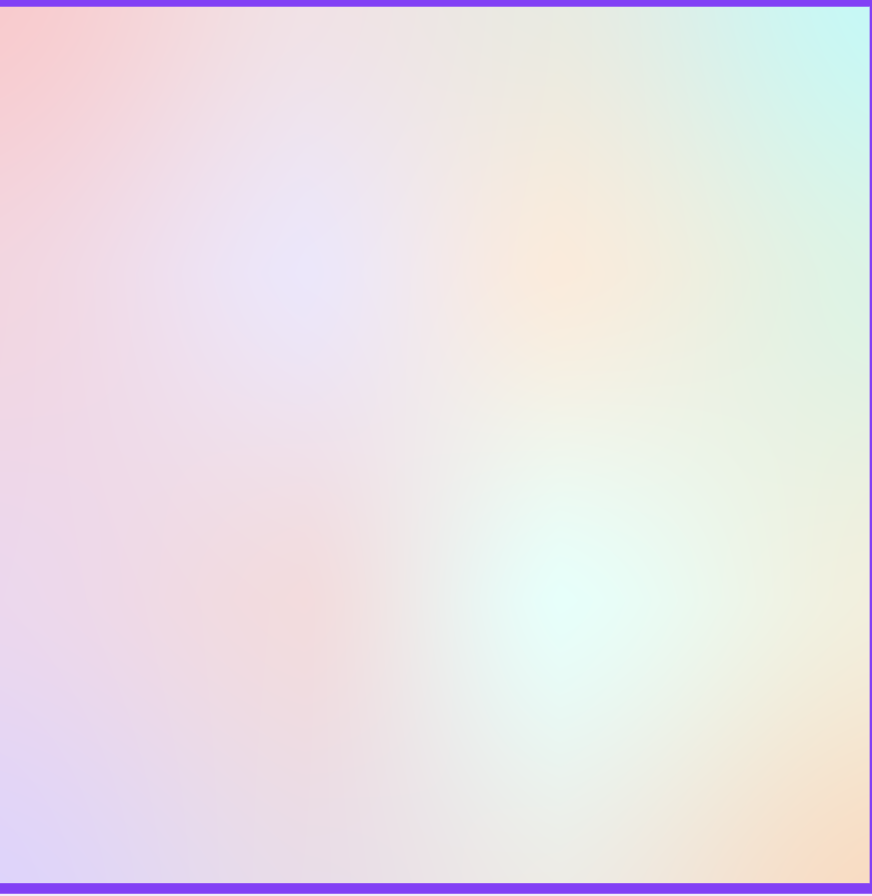
Write a Shadertoy shader that draws this background.

```glsl
// Pastel mesh gradient with soft glows, framed by thin violet bands.

const vec3 VIOLET = vec3(0.51, 0.25, 0.96);
const vec3 PAPER = vec3(0.95, 0.93, 0.98);

// Eased fraction between two mesh lines, partway from linear to smooth.
float ease(float a, float b, float x) {
    float t = clamp((x - a) / (b - a), 0.0, 1.0);
    return mix(t, t * t * (3.0 - 2.0 * t), 0.55);
}

// Blend four colours across mesh lines at 0, lines.x, lines.y and 1.
vec3 blend4(vec3 a, vec3 b, vec3 c, vec3 d, vec2 lines, float x) {
    vec3 col = mix(a, b, ease(0.0, lines.x, x));
    col = mix(col, c, ease(lines.x, lines.y, x));
    return mix(col, d, ease(lines.y, 1.0, x));
}

// Antialiased coverage of the interval from lo to hi.
float band(float lo, float hi, float x, float pixel) {
    return clamp((x - lo) / pixel + 0.5, 0.0, 1.0)
         * clamp((hi - x) / pixel + 0.5, 0.0, 1.0);
}

// Colour mesh: four rows of four nodes, from bottom to top.
vec3 meshGradient(vec2 uv) {
    vec2 columns = vec2(0.35, 0.642);
    vec2 rows = vec2(0.33, 0.695);
    vec3 bottom = blend4(vec3(0.870, 0.830, 0.985), vec3(0.912, 0.865, 0.910),
                         vec3(0.930, 0.922, 0.900), vec3(0.975, 0.860, 0.760), columns, uv.x);
    vec3 lower = blend4(vec3(0.925, 0.845, 0.930), vec3(0.952, 0.862, 0.868),
                        vec3(0.905, 1.000, 0.982), vec3(0.948, 0.938, 0.870), columns, uv.x);
    vec3 upper = blend4(vec3(0.950, 0.840, 0.880), vec3(0.925, 0.905, 0.982),
                        vec3(0.982, 0.922, 0.862), vec3(0.865, 0.955, 0.900), columns, uv.x);
    vec3 top = blend4(vec3(0.975, 0.795, 0.805), vec3(0.945, 0.885, 0.900),
                      vec3(0.912, 0.920, 0.885), vec3(0.775, 0.975, 0.965), columns, uv.x);
    return blend4(bottom, lower, upper, top, rows, uv.y);
}

void mainImage(out vec4 fragColor, in vec2 fragCoord) {
    vec2 uv = fragCoord / iResolution.xy;
    vec2 pixel = 1.0 / iResolution.xy;
    vec3 col = meshGradient(uv);

    // Violet frame along the top, bottom and right.
    float frame = max(band(0.9925, 2.0, uv.y, pixel.y),
                      band(-1.0, 0.0143, uv.y, pixel.y));
    frame = max(frame, band(0.9973, 2.0, uv.x, pixel.x));
    col = mix(col, VIOLET, frame);

    // Pale sliver under the bottom band.
    col = mix(col, PAPER, band(-1.0, 0.0025, uv.y, pixel.y));

    fragColor = vec4(col, 1.0);
}
```
